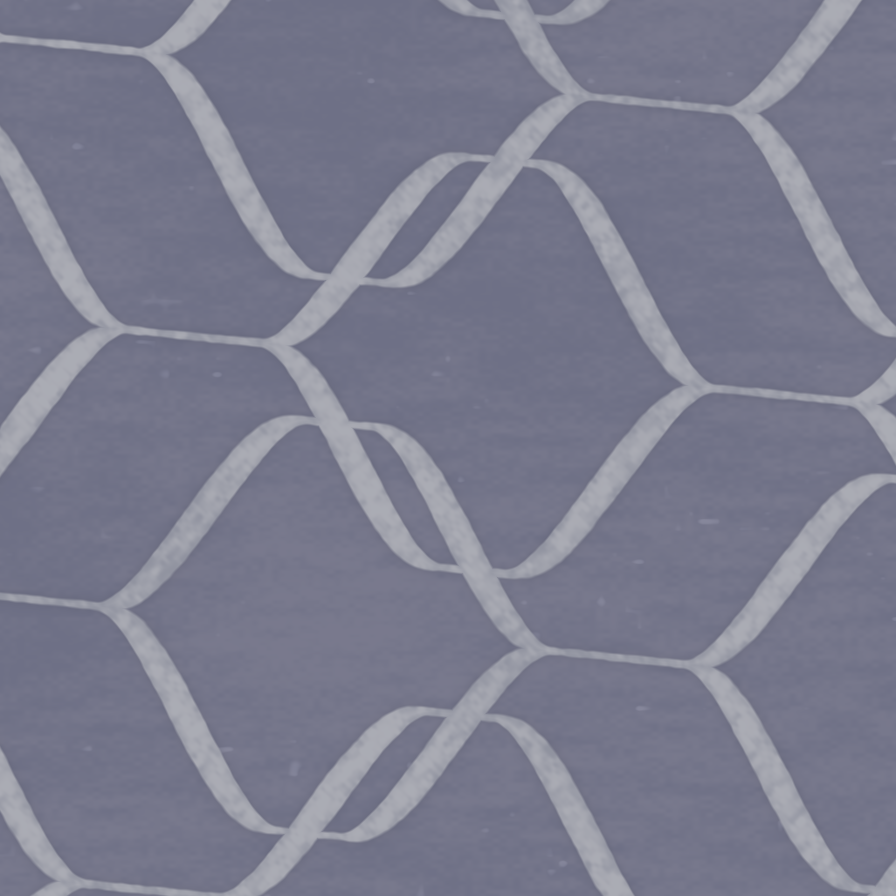
Reproduce this pattern procedurally as a WebGL 1 fragment shader.

```glsl
precision highp float;

uniform vec2 u_resolution;

#define REPEAT_ACROSS vec2(0.655, -0.0651)
#define REPEAT_DOWN vec2(-0.0469, -0.6185)
#define JOINT_START 0.068
#define JOINT_STAGGER 0.122
#define WAVE_HEIGHT 0.37
#define THIN_HALF 0.0044
#define THICK_HALF 0.0185
#define EDGE_BLUR 0.0018
#define GROUND_DARK vec3(0.432, 0.440, 0.525)
#define GROUND_LIGHT vec3(0.474, 0.476, 0.553)
#define RIBBON_DARK vec3(0.565, 0.575, 0.625)
#define RIBBON_LIGHT vec3(0.668, 0.673, 0.705)

float hash(vec2 p) {
  vec3 q = fract(p.xyx * 0.1031);
  q += dot(q, q.yzx + 33.33);
  return fract((q.x + q.y) * q.z);
}

float noise(vec2 p) {
  vec2 cell = floor(p);
  vec2 f = fract(p);
  f = f * f * (3.0 - 2.0 * f);
  float low = mix(hash(cell), hash(cell + vec2(1.0, 0.0)), f.x);
  float high = mix(hash(cell + vec2(0.0, 1.0)), hash(cell + vec2(1.0)), f.x);
  return mix(low, high, f.y);
}

float centredFract(float x) {
  return fract(x + 0.5) - 0.5;
}

// Coordinates along the two slanted repeat directions, from the top left
vec2 toLattice(vec2 p) {
  vec2 a = REPEAT_ACROSS;
  vec2 b = REPEAT_DOWN;
  vec2 q = p - vec2(0.0, 1.0);
  float det = a.x * b.y - a.y * b.x;
  return vec2(q.x * b.y - q.y * b.x, a.x * q.y - a.y * q.x) / det;
}

// Signed distance to one wave that leaves its joint up (-1) or down (+1)
float waveDistance(vec2 cell, float phase, float joint, float direction) {
  const float flatEnd = 0.112;
  const float span = 0.335;
  float x = clamp((abs(centredFract(cell.x - phase)) - flatEnd) / span, 0.0, 1.0);
  float curve = WAVE_HEIGHT * x * x * (3.0 - 2.0 * x);
  float across = length(REPEAT_ACROSS);
  float down = length(REPEAT_DOWN);
  float slope = WAVE_HEIGHT * 6.0 * x * (1.0 - x) / span * down / across;
  float steep = slope * slope / (1.0 + slope * slope);
  float offset = centredFract(cell.y - joint - direction * curve) * down;
  // Steep parts swell, level parts taper to a thin line
  float halfWidth = mix(THIN_HALF, THICK_HALF + 0.0035, steep);
  return abs(offset) / sqrt(1.0 + slope * slope) - halfWidth;
}

// Two staggered rows of joints, each with a mirrored pair of waves
float ribbonDistance(vec2 p) {
  vec2 cell = toLattice(p);
  float nearest = 1.0;
  for (int row = 0; row < 2; row++) {
    float r = float(row);
    float phase = 0.25 + (2.0 * r - 1.0) * JOINT_STAGGER;
    float joint = JOINT_START + 0.5 * r;
    for (int side = 0; side < 2; side++) {
      float direction = 2.0 * float(side) - 1.0;
      nearest = min(nearest, waveDistance(cell, phase, joint, direction));
    }
  }
  return nearest;
}

vec3 groundColour(vec2 p, float dist) {
  float broad = noise(p * 3.0 + 7.0);
  float streak = noise(p * vec2(16.0, 75.0) + 31.0);
  float grain = noise(p * vec2(130.0, 210.0));
  float tone = 0.45 * broad + 0.3 * streak + 0.25 * grain;
  vec3 colour = mix(GROUND_DARK, GROUND_LIGHT, smoothstep(0.2, 0.85, tone));
  // Sparse pale flecks of wear
  float fleck = noise(p * vec2(70.0, 110.0) + 53.0) * noise(p * 24.0 + 11.0);
  colour += 0.06 * smoothstep(0.68, 0.9, fleck);
  // Soft shade beside the ribbons
  return colour * (1.0 - 0.06 * exp(-max(dist, 0.0) / 0.005));
}

vec3 ribbonColour(vec2 p, float dist) {
  vec2 fibre = vec2(p.x + p.y, p.y - p.x);
  float mottle = noise(fibre * vec2(45.0, 85.0));
  float grain = noise(fibre * vec2(150.0, 95.0) + 17.0);
  float broad = noise(p * 5.0 + 3.0);
  float tone = 0.35 * mottle + 0.3 * grain + 0.35 * broad;
  tone += 0.22 * smoothstep(0.0, 0.011, -dist) - 0.08;
  return mix(RIBBON_DARK, RIBBON_LIGHT, smoothstep(0.1, 0.85, tone));
}

void main() {
  vec2 p = gl_FragCoord.xy / u_resolution.y;
  // Slightly ragged outline
  float ragged = noise(p * 110.0 + 5.0) + noise(p * 45.0 + 9.0) - 1.0;
  float dist = ribbonDistance(p) + 0.0011 * ragged;
  float blur = max(EDGE_BLUR, 0.8 / u_resolution.y);
  float cover = 1.0 - smoothstep(-blur, blur, dist);
  vec3 colour = mix(groundColour(p, dist), ribbonColour(p, dist), cover);
  gl_FragColor = vec4(colour, 1.0);
}
```
